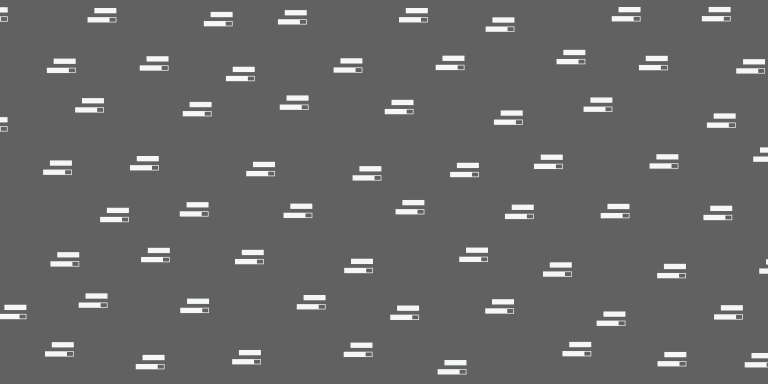
Write a WebGL 1 fragment shader that draws this pattern.

```glsl
precision highp float;

// Small pale marks scattered over flat grey: a short bar above a longer bar
// whose right end is an open, thinly outlined box. Each cell of a staggered
// grid holds one mark, moved by a hash but kept inside its own cell.

uniform vec2 u_resolution;

const vec3 GROUND = vec3(0.38);
const vec3 PAPER = vec3(0.96, 0.97, 0.97);

// Lengths are fractions of the canvas height.
const vec2 CELL = vec2(0.2656, 0.128);
const vec2 JITTER = vec2(0.042, 0.029);
const float MARK_WIDTH = 0.0750;
const float SHORT_WIDTH = 0.0573;
const float BAR_HEIGHT = 0.0138;
const float BAR_SPACING = 0.0238;
const float HOLE_WIDTH = 0.0160;
const float OUTLINE = 0.0018;

// Two random values from 0 to 1 for a cell.
vec2 hash2(vec2 cell) {
  vec3 p = fract(cell.xyx * vec3(0.1031, 0.1030, 0.0973));
  p += dot(p, p.yzx + 33.33);
  return fract((p.xx + p.yz) * p.zy);
}

// Share of a pixel covered by a box given by its centre and full size.
float boxCoverage(vec2 point, vec2 centre, vec2 size, float pixel) {
  vec2 inside = (0.5 * size - abs(point - centre)) / pixel;
  vec2 cover = clamp(inside + 0.5, 0.0, 1.0);
  return cover.x * cover.y;
}

// One mark around the origin; both bars end at the same right edge.
float markCoverage(vec2 point, float pixel) {
  float right = 0.5 * MARK_WIDTH;
  float rise = 0.5 * BAR_SPACING;
  vec2 holeSize = vec2(HOLE_WIDTH, BAR_HEIGHT - 2.0 * OUTLINE);
  vec2 holeCentre = vec2(right - OUTLINE - 0.5 * HOLE_WIDTH, -rise);

  float upper = boxCoverage(point, vec2(right - 0.5 * SHORT_WIDTH, rise),
                            vec2(SHORT_WIDTH, BAR_HEIGHT), pixel);
  float lower = boxCoverage(point, vec2(0.0, -rise),
                            vec2(MARK_WIDTH, BAR_HEIGHT), pixel);
  float hole = boxCoverage(point, holeCentre, holeSize, pixel);
  return max(upper, lower - hole);
}

// Scattered marks: odd rows shift by half a cell.
float scatterCoverage(vec2 point, float pixel) {
  float row = floor(point.y / CELL.y);
  point.x += 0.5 * CELL.x * mod(row, 2.0);
  vec2 cell = vec2(floor(point.x / CELL.x), row);
  vec2 shift = (2.0 * hash2(cell + 17.0) - 1.0) * JITTER;
  return markCoverage(point - (cell + 0.5) * CELL - shift, pixel);
}

void main() {
  float pixel = 1.0 / u_resolution.y;
  float marks = scatterCoverage(gl_FragCoord.xy * pixel, pixel);
  gl_FragColor = vec4(mix(GROUND, PAPER, marks), 1.0);
}
```
